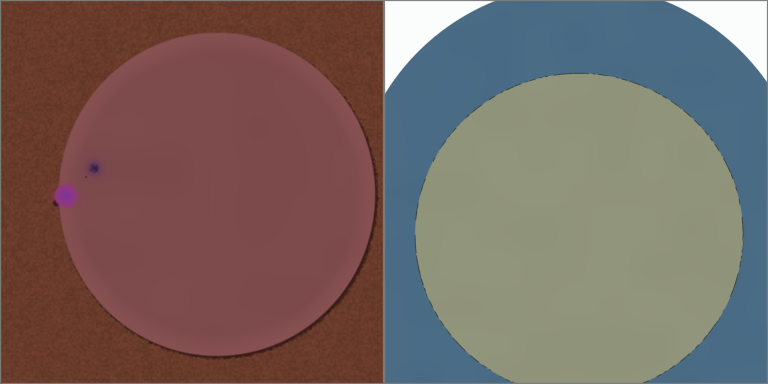
Write a WebGL 1 fragment shader that draws this background.

```glsl
precision highp float;
// Two framed panels: a rose disc on grainy brown, and an olive disc inside a blue dome on white.

uniform vec2 u_resolution;

float hash(vec2 p) {
  vec3 q = fract(vec3(p.xyx) * 0.1031);
  q += dot(q, q.yzx + 33.33);
  return fract((q.x + q.y) * q.z);
}

float noise(vec2 p) {
  vec2 i = floor(p), f = fract(p);
  f = f * f * (3.0 - 2.0 * f);
  return mix(mix(hash(i), hash(i + vec2(1, 0)), f.x),
             mix(hash(i + vec2(0, 1)), hash(i + vec2(1, 1)), f.x), f.y);
}

// Approximate signed distance to an axis-aligned ellipse
float ellipse(vec2 p, vec2 radii) {
  return (length(p / radii) - 1.0) * min(radii.x, radii.y);
}

// Coverage of a shape with an edge of the given softness
float cover(float d, float soft) {
  return 1.0 - smoothstep(-soft, soft, d);
}

vec3 rosePanel(vec2 p, float aa) {
  float grain = noise(p * 190.0) - 0.5;
  float weave = noise(p * vec2(55.0, 150.0)) - 0.5;
  vec3 color = vec3(0.41, 0.23, 0.165) * (1.0 + 0.16 * grain + 0.06 * weave);

  // Ragged shadow peeking out at the lower right
  vec2 q = p - vec2(0.565, 0.494);
  float shadow = ellipse(q - vec2(0.005, -0.006), vec2(0.414, 0.422)) + 0.005 * grain;
  color = mix(color, vec3(0.19, 0.09, 0.07), 0.85 * cover(shadow, 0.005));

  // Disc with a faintly lighter rim
  float disc = ellipse(q, vec2(0.412, 0.421));
  vec3 rose = vec3(0.49, 0.292, 0.297) + 0.012 * (noise(p * 9.0) - 0.5);
  rose += vec3(0.035, 0.02, 0.02) * smoothstep(-0.06, -0.005, disc);
  color = mix(color, rose, cover(disc, aa + 0.001));

  // Violet smudge and its dark specks
  float smudge = length(p - vec2(0.246, 0.562));
  color = mix(color, vec3(0.33, 0.18, 0.40), 0.75 * exp(-smudge * smudge * 2600.0));
  color = mix(color, vec3(0.16, 0.09, 0.24), 0.75 * cover(smudge - 0.009 - 0.008 * grain, 0.006));
  color = mix(color, vec3(0.2, 0.08, 0.12), 0.8 * cover(length(p - vec2(0.224, 0.539)) - 0.002, 0.003));

  // Bright purple bead on the left rim
  color = mix(color, vec3(0.16, 0.06, 0.08), 0.9 * cover(length(p - vec2(0.146, 0.471)) - 0.008, 0.004));
  float bead = length(p - vec2(0.172, 0.490));
  color = mix(color, vec3(0.55, 0.22, 0.38), 0.45 * exp(-bead * bead * 900.0));
  vec3 violet = mix(vec3(0.50, 0.20, 0.60), vec3(0.57, 0.22, 0.50), smoothstep(0.0, 0.03, bead));
  return mix(color, violet, 0.95 * cover(bead - 0.030, 0.003));
}

vec3 olivePanel(vec2 p, float aa) {
  float mottle = noise(p * 10.0) - 0.5;

  // Blue dome: round above, straight-sided below
  vec2 q = p - vec2(1.510, 0.445);
  float dome = length(vec2(q.x, max(q.y, 0.0))) - 0.595;
  vec3 color = mix(vec3(0.985, 0.99, 0.99), vec3(0.29, 0.42, 0.52) + 0.01 * mottle, cover(dome, aa));

  // Olive disc with a thin broken outline
  float disc = ellipse(p - vec2(1.508, 0.389), vec2(0.427, 0.420));
  color = mix(color, vec3(0.565, 0.58, 0.48) + 0.012 * mottle, cover(disc, aa));
  float broken = smoothstep(0.25, 0.65, noise(p * 130.0));
  return mix(color, vec3(0.17, 0.21, 0.19), 0.8 * broken * cover(abs(disc) - 0.0012, aa));
}

void main() {
  vec2 p = gl_FragCoord.xy / u_resolution.y;
  float width = u_resolution.x / u_resolution.y;
  p.x *= 2.0 / width;
  float aa = 0.75 / u_resolution.y;
  vec3 color = p.x < 1.0 ? rosePanel(p, aa) : olivePanel(p, aa);

  // Grey frame and divider
  vec2 edge = min(p, vec2(2.0, 1.0) - p);
  float frame = min(min(edge.x, edge.y), abs(p.x - 1.0));
  color = mix(color, vec3(0.48, 0.49, 0.48), cover(frame - 0.0028, aa));
  gl_FragColor = vec4(color, 1.0);
}
```
